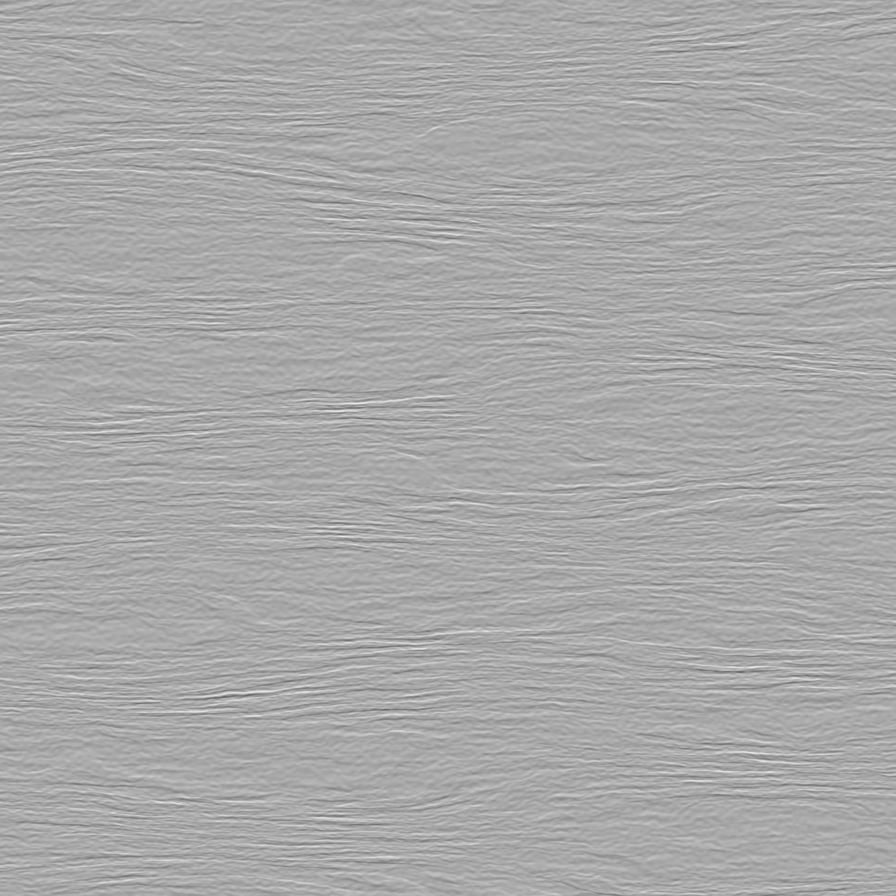
This texture map is drawn by a Shadertoy shader. Its source:

```glsl
// Grey embossed wood grain: fine horizontal fibres that bend around hairpin tips.
// Stretched gradient noise on warped coordinates forms a height field, and
// its difference along the light direction becomes the shading.

const vec3  BASE_COLOR    = vec3(0.661);
const vec2  LIGHT_STEP    = vec2(-0.0001, 0.0009); // half step of the emboss
const vec2  BEND_SCALE    = vec2(2.0, 11.0);   // broad waves of the grain
const float BEND_RIDGE    = 0.075;             // strong enough to fold into tips
const float BEND_FIBRE    = 0.024;
const vec2  WOBBLE_SCALE  = vec2(14.0, 38.0);  // irregular kinks
const float WOBBLE        = 0.004;
const vec2  JAG_SCALE     = vec2(50.0, 95.0);  // roughness along each line
const float JAG           = 0.0015;
const vec2  RIDGE_SCALE   = vec2(8.0, 92.0);
const float RIDGE_EDGE    = 0.09;              // lower is a crisper ridge
const float RIDGE_HEIGHT  = 0.125;
const vec2  PATCH_SCALE   = vec2(4.5, 13.0);   // where ridges stand out
const float PATCH_MIN     = 0.38;
const vec2  FIBRE_SCALE   = vec2(11.0, 130.0);
const float FIBRE_HEIGHT  = 0.11;
const vec2  STRAND_SCALE  = vec2(24.0, 205.0);
const float STRAND_HEIGHT = 0.11;
const vec2  GRAIN_SCALE   = vec2(120.0, 285.0);
const float GRAIN_HEIGHT  = 0.092;

// Integer hash to one value in 0..1
float hash(ivec2 cell, uint seed) {
    uint n = uint(cell.x) * 1597334677u ^ uint(cell.y) * 3812015801u ^ seed * 2654435769u;
    n = (n ^ (n >> 16)) * 2146121005u;
    n = (n ^ (n >> 15)) * 2221713035u;
    n ^= n >> 16;
    return float(n >> 8) / 16777216.0;
}

// Contribution of one lattice corner: random unit slope times offset
float corner(ivec2 cell, vec2 offset, uint seed) {
    float angle = 6.28319 * hash(cell, seed);
    return dot(vec2(cos(angle), sin(angle)), offset);
}

// Gradient noise, roughly -0.7 to 0.7
float noise(vec2 p, uint seed) {
    vec2 base = floor(p);
    vec2 f = p - base;
    ivec2 c = ivec2(base);
    vec2 u = f * f * f * (f * (f * 6.0 - 15.0) + 10.0);
    float low  = mix(corner(c, f, seed),
                     corner(c + ivec2(1, 0), f - vec2(1, 0), seed), u.x);
    float high = mix(corner(c + ivec2(0, 1), f - vec2(0, 1), seed),
                     corner(c + ivec2(1, 1), f - vec2(1, 1), seed), u.x);
    return mix(low, high, u.y);
}

float woodHeight(vec2 p) {
    // Bend the grain; the ridges bend more and close into hairpins
    float bend = noise(p * BEND_SCALE + 3.3, 1u);
    float wobble = WOBBLE * noise(p * WOBBLE_SCALE, 2u) + JAG * noise(p * JAG_SCALE, 8u);
    vec2 ridgePos = vec2(p.x, p.y + BEND_RIDGE * bend + wobble);
    vec2 fibrePos = vec2(p.x, p.y + BEND_FIBRE * bend + wobble);

    // Crisp ridges, strongest in patches
    float ridge = smoothstep(-RIDGE_EDGE, RIDGE_EDGE, noise(ridgePos * RIDGE_SCALE, 3u));
    float area = smoothstep(-0.25, 0.3, noise(p * PATCH_SCALE + 7.7, 4u));
    float height = RIDGE_HEIGHT * mix(PATCH_MIN, 1.0, area) * (ridge - 0.5);

    // Fibres, strands and fine surface grain
    height += FIBRE_HEIGHT * noise(fibrePos * FIBRE_SCALE, 5u);
    height += STRAND_HEIGHT * noise(fibrePos * STRAND_SCALE, 6u);
    height += GRAIN_HEIGHT * noise(fibrePos * GRAIN_SCALE + 0.37, 7u);
    return height;
}

void mainImage(out vec4 fragColor, in vec2 fragCoord) {
    vec2 p = fragCoord / iResolution.y;
    float relief = woodHeight(p - LIGHT_STEP) - woodHeight(p + LIGHT_STEP);
    fragColor = vec4(clamp(BASE_COLOR + relief, 0.0, 1.0), 1.0);
}
```
